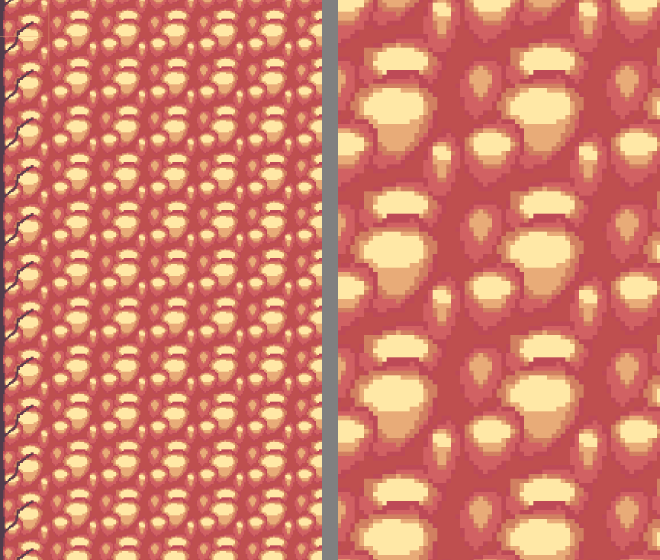
Left: the whole. Right: its middle third, enlarged.
A WebGL 2 fragment shader for this texture:

```glsl
#version 300 es
precision highp float;
// Blocky tiling of overlapping sunlit red boulders, with a dark outlined left edge.
uniform vec2 u_resolution;
out vec4 outColor;

const float TEXELS = 32.0;                  // blocks along each side of a tile
const vec2 TILE = vec2(0.0872, 0.0855);     // tile size, in canvas heights
const float FIRST_SEAM = 0.0651;            // first tile seam below the top
const int SAMPLES = 3;                      // antialiasing grid per side

const vec3 SHADOW = vec3(0.75, 0.31, 0.31);
const vec3 CREASE = vec3(0.74, 0.29, 0.34);
const vec3 ROSE = vec3(0.82, 0.38, 0.39);
const vec3 CLAY = vec3(0.82, 0.50, 0.38);
const vec3 TAN = vec3(0.91, 0.67, 0.47);
const vec3 CREAM = vec3(1.00, 0.91, 0.65);
const vec3 PLUM = vec3(0.51, 0.25, 0.31);
const vec3 DUSK = vec3(0.32, 0.24, 0.30);

vec2 gradientAt(vec2 cell) {
  float angle = 6.2832 * fract(sin(dot(cell, vec2(127.1, 311.7))) * 4375.85);
  return vec2(cos(angle), sin(angle));
}

float gradientNoise(vec2 p) {
  vec2 i = floor(p), f = fract(p);
  vec2 s = f * f * (3.0 - 2.0 * f);
  vec2 e = vec2(1.0, 0.0);
  float low = mix(dot(gradientAt(i), f), dot(gradientAt(i + e), f - e), s.x);
  float high = mix(dot(gradientAt(i + e.yx), f - e.yx), dot(gradientAt(i + 1.0), f - 1.0), s.x);
  return mix(low, high, s.y);
}

float segmentDistance(vec2 p, vec2 a, vec2 b) {
  vec2 ap = p - a, ab = b - a;
  return length(ap - ab * clamp(dot(ap, ab) / dot(ab, ab), 0.0, 1.0));
}

// Offset from a center on the wrapped tile, scaled by a radius.
vec2 wrappedOffset(vec2 p, vec4 oval) {
  return (mod(p - oval.xy + 0.5 * TEXELS, TEXELS) - 0.5 * TEXELS) / oval.zw;
}

// Ovals hold center and radii; tail stretches the lit area downward.
vec3 paintRock(vec3 under, vec2 p, vec4 body, vec4 light, float tail, float peak, float rough) {
  vec2 b = wrappedOffset(p, body);
  b.x = (b.x + 0.2 * b.y) * (1.0 + 0.35 * max(b.y, 0.0));
  float edge = length(b) + 0.5 * rough;
  vec3 color = edge < 1.14 ? CREASE : under;
  if (edge < 1.0) color = ROSE;

  vec2 l = wrappedOffset(p, light);
  float core = length(l) + rough;
  if (l.y > 0.0) l.y /= tail;
  l.x *= 1.0 + 0.4 * max(l.y, 0.0);
  float glow = length(l) + rough;
  if (glow < 1.40) color = CLAY;
  if (glow < 1.15) color = TAN;
  return core < peak ? CREAM : color;
}

vec3 rockTile(vec2 p) {
  float rough = 0.22 * gradientNoise(p * 0.37);
  vec3 c = SHADOW;
  // Cap, pebble, large boulder, sliver and round stone, back to front.
  c = paintRock(c, p, vec4(20.0, 20.0, 8.8, 7.0), vec4(20.0, 18.0, 6.1, 3.0), 1.3, 1.0, rough);
  c = paintRock(c, p, vec4(5.5, 24.0, 4.4, 6.5), vec4(5.5, 22.4, 2.0, 2.5), 1.2, 0.0, rough);
  c = paintRock(c, p, vec4(18.5, 31.5, 8.6, 10.0), vec4(18.5, 28.2, 6.7, 4.0), 2.1, 1.0, rough);
  c = paintRock(c, p, vec4(29.0, 9.5, 3.8, 7.0), vec4(29.0, 6.5, 1.8, 2.0), 2.6, 1.0, rough);
  return paintRock(c, p, vec4(8.0, 6.5, 6.2, 7.0), vec4(7.7, 4.5, 4.1, 2.7), 1.5, 1.0, rough);
}

// Dark strip and winding outline on the leftmost column.
vec3 outlineEdge(vec3 color, vec2 p) {
  float d = 99.0;
  for (int k = 0; k < 2; k++) {
    vec2 q = p + vec2(0.0, TEXELS * float(k));
    d = min(d, segmentDistance(q, vec2(21.0, 22.9), vec2(12.0, 29.2)));
    d = min(d, segmentDistance(q, vec2(12.0, 29.2), vec2(10.5, 36.6)));
    d = min(d, segmentDistance(q, vec2(10.5, 36.6), vec2(2.0, 43.9)));
  }
  float strip = p.x - 2.0 - 0.5 * sin(p.y * 6.2832 / TEXELS);
  d = min(d, strip);
  if (d < 0.9) color = PLUM;
  return d < 0.45 ? DUSK : color;
}

vec3 scene(vec2 pos) {
  vec2 grid = (pos - vec2(0.0, FIRST_SEAM)) / TILE;
  bool leftColumn = grid.x < 1.0;
  vec2 texel = floor(fract(grid) * TEXELS) + 0.5;
  vec2 rockPos = texel;
  if (leftColumn) rockPos.y = mod(texel.y - 3.0, TEXELS);
  vec3 color = rockTile(rockPos);
  if (leftColumn) color = outlineEdge(color, texel);

  // Faint worn seams near the upper left corner.
  bool across = abs(pos.y - FIRST_SEAM) < 0.0008 && pos.x < 0.078;
  bool down = abs(pos.x - TILE.x) < 0.0008 && pos.y < 0.117;
  return across || down ? mix(color, TAN, 0.4) : color;
}

void main() {
  vec3 sum = vec3(0.0);
  for (int y = 0; y < SAMPLES; y++)
    for (int x = 0; x < SAMPLES; x++) {
      vec2 jitter = (vec2(x, y) + 0.5) / float(SAMPLES) - 0.5;
      vec2 pos = (gl_FragCoord.xy + jitter) / u_resolution.y;
      sum += scene(vec2(pos.x, 1.0 - pos.y));
    }
  outColor = vec4(sum / float(SAMPLES * SAMPLES), 1.0);
}
```
